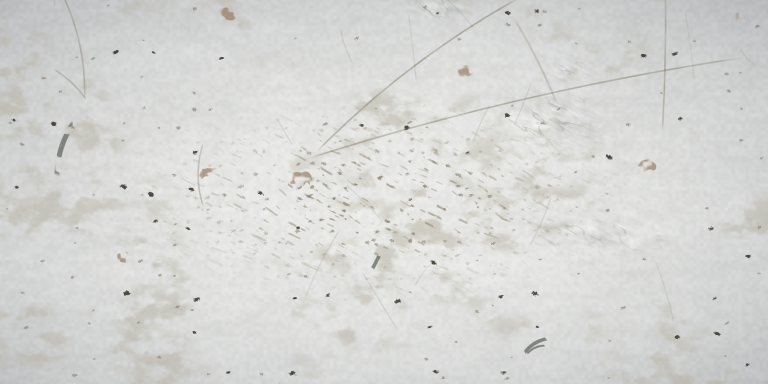
Write a Shadertoy shader that draws this texture.

```glsl
// Worn white painted wall with scratches, specks, smudges and chipped paint.

float hash(vec2 p) {
    vec3 q = fract(vec3(p.xyx) * 0.1031);
    q += dot(q, q.yzx + 33.33);
    return fract((q.x + q.y) * q.z);
}

vec2 hash2(vec2 p) {
    return vec2(hash(p + 17.3), hash(p + 71.9));
}

float noise(vec2 p) {
    vec2 i = floor(p), f = fract(p);
    f = f * f * (3.0 - 2.0 * f);
    return mix(mix(hash(i), hash(i + vec2(1, 0)), f.x),
               mix(hash(i + vec2(0, 1)), hash(i + vec2(1, 1)), f.x), f.y);
}

float fbm(vec2 p) {
    float sum = 0.0, amp = 0.533;
    for (int i = 0; i < 4; i++) {
        sum += amp * noise(p);
        p = mat2(1.6, 1.2, -1.2, 1.6) * p + 9.7;
        amp *= 0.5;
    }
    return sum;
}

// Soft elliptical region
float blob(vec2 p, vec2 centre, vec2 size) {
    vec2 q = (p - centre) / size;
    return exp(-dot(q, q));
}

// Bowed line from a to b with soft ends
float scratch(vec2 p, vec2 a, vec2 b, float bow, float halfWidth) {
    float px = 1.0 / iResolution.y;
    vec2 d = b - a, q = p - a;
    float len = length(d), t = dot(q, d) / (len * len);
    float off = (d.x * q.y - d.y * q.x) / len - bow * 4.0 * t * (1.0 - t);
    float ends = smoothstep(0.0, 0.08, t) * (1.0 - smoothstep(0.92, 1.0, t));
    return ends * (1.0 - smoothstep(halfWidth - 0.5 * px, halfWidth + px, abs(off)));
}

// One irregular dot per grid cell, kept with the given chance
float specks(vec2 p, float cells, float chance, float radius) {
    float px = 1.0 / iResolution.y;
    vec2 id = floor(p * cells) + cells * 3.0;
    vec2 q = (fract(p * cells) - 0.3 - 0.4 * hash2(id)) / cells;
    q.x += q.y * (hash(id + 5.1) - 0.5) * 1.4;
    float r = radius * mix(0.4, 1.0, hash(id + 8.7));
    float d = length(q * vec2(0.85, 1.15)) + r * (noise(p * 1.6 / radius) - 0.5);
    return step(hash(id), chance) * (1.0 - smoothstep(r - px, r + px, d));
}

// Broken short strokes, slanting down to the right
float dashes(vec2 p, vec2 cells) {
    vec2 g = mat2(0.89, 0.46, -0.46, 0.89) * p;
    g = vec2(dot(p, vec2(0.89, -0.46)), dot(p, vec2(0.46, 0.89)));
    g.y += 0.012 * (noise(p * 22.0) - 0.5);
    vec2 id = floor(g * cells) + 40.0;
    vec2 q = fract(g * cells) - vec2(0.5, 0.3 + 0.4 * hash(id));
    q.y += q.x * (hash(id + 3.3) - 0.5) * 0.3;
    float reach = mix(0.1, 0.45, hash(id + 6.1));
    float body = 1.0 - smoothstep(0.04, 0.16, abs(q.y));
    float ends = 1.0 - smoothstep(reach * 0.6, reach, abs(q.x));
    return step(hash(id + 9.4), 0.5) * body * ends * smoothstep(0.3, 0.6, noise(p * 90.0));
}

void mainImage(out vec4 fragColor, in vec2 fragCoord) {
    vec2 uv = fragCoord / iResolution.xy;
    vec2 p = fragCoord / iResolution.y;

    // White paint, falling off to cool grey at the corners
    vec2 edge = uv * 2.0 - vec2(1.0, 0.94);
    vec3 col = vec3(0.91, 0.914, 0.903) - 0.085 * dot(edge, edge) * vec3(1.02, 1.0, 0.9);
    col += 0.035 * (fbm(p * 7.0) - 0.5) + 0.035 * (noise(p * 110.0) - 0.5);
    col += 0.02 * (noise(p * vec2(14.0, 70.0)) - 0.5);

    // Warm smudges
    float cluster = blob(p, vec2(0.98, 0.48), vec2(0.42, 0.17));
    float smudge = smoothstep(0.5, 0.75, fbm(p * vec2(5.0, 7.0) + 3.0) + 0.08 * cluster);
    smudge *= smoothstep(0.42, 0.7, fbm(p * vec2(22.0, 32.0)));
    col = mix(col, vec3(0.71, 0.69, 0.63), 0.5 * smudge);

    // Chipped paint: embossed edges and dirty cracks
    float chips = blob(p, vec2(1.43, 0.69), vec2(0.11, 0.07))
                + blob(p, vec2(1.57, 0.39), vec2(0.13, 0.045))
                + blob(p, vec2(1.13, 0.98), vec2(0.09, 0.025))
                + 0.7 * blob(p, vec2(1.47, 0.82), vec2(0.05, 0.04));
    vec2 c = vec2(p.x + 0.5 * p.y, p.y * 1.7 + 0.6 * p.x) * 13.0;
    float relief = fbm(c) - fbm(c + vec2(-0.08, 0.14));
    float crack = 1.0 - smoothstep(0.0, 0.035, abs(fbm(c + 21.0) - 0.5));
    col += chips * relief * 0.55;
    col = mix(col, vec3(0.56, 0.54, 0.49), 0.6 * chips * crack * noise(p * 45.0));

    // Long scratches
    float lines = 0.65 * scratch(p, vec2(0.78, 0.58), vec2(1.95, 0.852), 0.025, 0.0014);
    lines += 0.7 * scratch(p, vec2(0.82, 0.60), vec2(1.36, 1.01), 0.025, 0.0014);
    lines += 0.6 * scratch(p, vec2(0.16, 1.02), vec2(0.22, 0.74), 0.018, 0.0014);
    lines += 0.6 * scratch(p, vec2(1.733, 1.02), vec2(1.725, 0.66), 0.003, 0.0014);
    lines += 0.6 * scratch(p, vec2(0.14, 0.82), vec2(0.225, 0.74), 0.006, 0.0014);
    lines += 0.5 * scratch(p, vec2(0.53, 0.63), vec2(0.53, 0.46), -0.014, 0.0014);
    lines += 0.35 * scratch(p, vec2(1.34, 0.95), vec2(1.45, 0.73), 0.005, 0.002);

    // Faint scattered hairlines
    for (int i = 0; i < 16; i++) {
        vec2 seed = vec2(float(i) * 3.7, 12.0);
        vec2 start = hash2(seed) * vec2(2.0, 1.0);
        vec2 span = (hash2(seed + 40.0) - 0.5) * vec2(0.22, 0.4);
        lines += 0.25 * scratch(p, start, start + span, 0.01 * (hash(seed) - 0.5), 0.001);
    }
    col = mix(col, vec3(0.59, 0.57, 0.52), min(lines, 1.0) * (0.65 + 0.5 * noise(p * 30.0)));

    // Brown strokes and crumbs around the middle
    float strokes = dashes(p, vec2(13.0, 38.0)) + 0.6 * dashes(p + 4.3, vec2(20.0, 50.0));
    col = mix(col, vec3(0.57, 0.53, 0.45), min(0.75 * strokes * cluster, 1.0));
    col = mix(col, vec3(0.46, 0.42, 0.35), 0.75 * cluster * specks(p, 34.0, 0.35, 0.005));

    // Rust patches and dark specks
    float rust = specks(p, 4.5, 0.2, 0.022) * smoothstep(0.25, 0.65, noise(p * 75.0));
    col = mix(col, vec3(0.60, 0.49, 0.39), 0.7 * rust);
    col = mix(col, vec3(0.50, 0.47, 0.42), 0.6 * specks(p, 23.0, 0.1, 0.0045));
    col = mix(col, vec3(0.20, 0.19, 0.15), 0.85 * specks(p, 11.0, 0.16, 0.0065));

    // Grey scuff marks
    float scuff = scratch(p, vec2(1.365, 0.08), vec2(1.425, 0.118), 0.007, 0.004);
    scuff += scratch(p, vec2(1.372, 0.078), vec2(1.42, 0.10), 0.006, 0.002);
    scuff += scratch(p, vec2(0.97, 0.30), vec2(0.988, 0.335), 0.0, 0.004);
    scuff += scratch(p, vec2(0.148, 0.54), vec2(0.195, 0.685), 0.012, 0.006)
           * smoothstep(0.35, 0.6, noise(p * 50.0));
    col = mix(col, vec3(0.42, 0.43, 0.42), 0.8 * min(scuff, 1.0));

    fragColor = vec4(clamp(col, 0.0, 1.0), 1.0);
}
```
